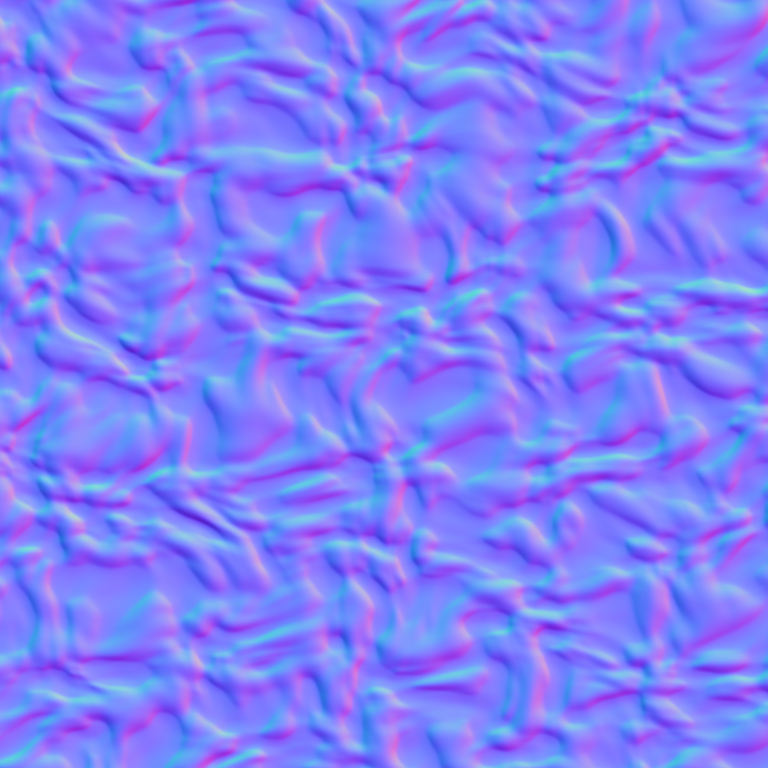
A Shadertoy shader for this texture map:

```glsl
// Tangent-space normal map of a wrinkled, pebbled surface.
// Warped gradient noise is shaped into domed plateaus with creased feet;
// the slopes of that height field are then encoded as red, green and blue.

#define CELLS      vec2(17.0, 20.0)  // noise cells across the canvas
#define WARP       0.95              // bending of the bump outlines
#define DETAIL     0.32              // weight of the small bumps
#define FLOOR      -0.10             // noise level where plateaus begin
#define CREASE     0.005             // softness of the plateau foot
#define DOME       3.5               // how quickly a plateau flattens out
#define UNDULATION 0.8               // gentle swell kept everywhere
#define DEPTH      0.0074            // relief height in canvas units
#define STEP       0.0019            // half width of the slope sample

// Integer hash of a lattice point, giving a unit gradient
vec2 latticeGradient(ivec2 cell) {
    uint h = uint(cell.x) * 1597334677u ^ uint(cell.y) * 3812015801u;
    h = (h ^ (h >> 15)) * 2246822519u;
    h = (h ^ (h >> 13)) * 3266489917u;
    h ^= h >> 16;
    float angle = float(h & 65535u) / 65536.0 * 6.28319;
    return vec2(cos(angle), sin(angle));
}

float gradientNoise(vec2 p) {
    ivec2 cell = ivec2(floor(p));
    vec2 f = fract(p);
    vec2 w = f * f * f * (f * (f * 6.0 - 15.0) + 10.0);
    float a = dot(latticeGradient(cell), f);
    float b = dot(latticeGradient(cell + ivec2(1, 0)), f - vec2(1, 0));
    float c = dot(latticeGradient(cell + ivec2(0, 1)), f - vec2(0, 1));
    float d = dot(latticeGradient(cell + ivec2(1, 1)), f - vec2(1, 1));
    return mix(mix(a, b, w.x), mix(c, d, w.x), w.y);
}

// Domed plateaus rising from a gently rolling floor
float surfaceHeight(vec2 uv) {
    vec2 p = uv * CELLS;
    vec2 bend = vec2(gradientNoise(p * 0.4 + 31.7),
                     gradientNoise(p * 0.4 + 78.3));
    p += WARP * bend;
    float n = gradientNoise(p) + DETAIL * gradientNoise(p * 1.9 + 13.4);
    float rise = n - FLOOR;
    rise = 0.5 * (rise + sqrt(rise * rise + CREASE));
    return DEPTH * (1.0 - exp(-DOME * rise) + UNDULATION * n);
}

void mainImage(out vec4 fragColor, in vec2 fragCoord) {
    vec2 uv = fragCoord / iResolution.y;

    // Central differences give the slope along each axis
    vec2 e = vec2(STEP, 0.0);
    vec2 slope = vec2(surfaceHeight(uv + e.xy) - surfaceHeight(uv - e.xy),
                      surfaceHeight(uv + e.yx) - surfaceHeight(uv - e.yx))
                 / (2.0 * STEP);

    // Pack the unit normal into colour
    vec3 normal = normalize(vec3(-slope, 1.0));
    fragColor = vec4(normal * 0.5 + 0.5, 1.0);
}
```
